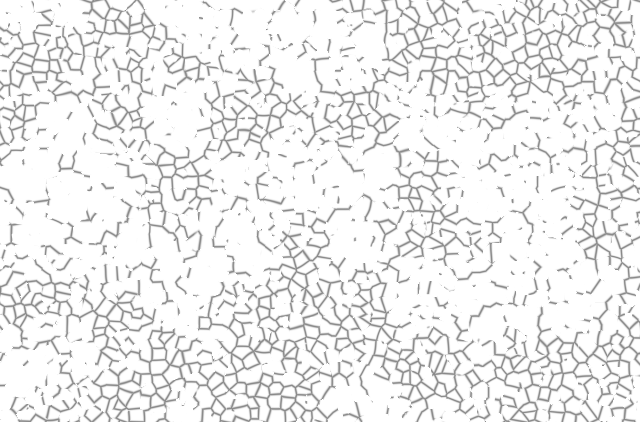
Reproduce this pattern procedurally as a Shadertoy shader.

```glsl
#define FINE_CELLS 36.0     // small grains per canvas height
#define COARSE_CELLS 8.0    // large grains per canvas height
#define JITTER 0.95         // irregularity of the grain centres
#define LINE_SIGMA 0.00185  // softness radius of a line
#define LINE_INK 0.46       // darkness at the line centre
#define WARP_SIZE 0.008     // bending of the lines
#define WARP_FREQ 24.0
#define PATCH_FREQ 7.0      // size of crowded and empty patches
#define PATCH_KEEP 0.7      // share of inner lines in crowded patches
#define BORDER_BONUS 0.55   // extra share for large grain borders
#define BREAK_FREQ 65.0     // length of broken line pieces
#define BREAK_AMOUNT 0.6

vec2 hash2(vec2 p) {
    vec3 q = fract(p.xyx * vec3(0.1031, 0.1030, 0.0973));
    q += dot(q, q.yzx + 33.33);
    return fract((q.xx + q.yz) * q.zy);
}

float valueNoise(vec2 p) {
    vec2 cell = floor(p), f = fract(p);
    f = f * f * (3.0 - 2.0 * f);
    float low = mix(hash2(cell).x, hash2(cell + vec2(1, 0)).x, f.x);
    float high = mix(hash2(cell + vec2(0, 1)).x, hash2(cell + 1.0).x, f.x);
    return mix(low, high, f.y);
}

vec2 grainCentre(vec2 cell) {
    return cell + 0.5 + JITTER * (hash2(cell + 17.0) - 0.5);
}

// Cell whose centre lies nearest to p
vec2 nearestCell(vec2 p) {
    vec2 base = floor(p), best = base;
    float bestDist = 1e9;
    for (int y = -1; y <= 1; y++)
    for (int x = -1; x <= 1; x++) {
        vec2 cell = base + vec2(x, y);
        vec2 offset = grainCentre(cell) - p;
        float dist = dot(offset, offset);
        if (dist < bestDist) {
            bestDist = dist;
            best = cell;
        }
    }
    return best;
}

// Large grain that holds a small grain
vec2 largeGrain(vec2 centre) {
    return nearestCell(centre * COARSE_CELLS / FINE_CELLS + 101.0);
}

float lineInk(vec2 p) {
    vec2 q = p * FINE_CELLS;
    vec2 home = nearestCell(q);
    vec2 homeCentre = grainCentre(home);
    vec2 homeGrain = largeGrain(homeCentre);
    float sigma = max(LINE_SIGMA, 0.6 / iResolution.y);

    // Crowding varies slowly, line breaks vary quickly
    float crowding = smoothstep(0.25, 0.75, valueNoise(p * PATCH_FREQ + 5.0));
    float keep = PATCH_KEEP * crowding;
    float breaks = BREAK_AMOUNT * (valueNoise(p * BREAK_FREQ + 40.0) - 0.5);

    float ink = 0.0;
    for (int y = -2; y <= 2; y++)
    for (int x = -2; x <= 2; x++) {
        if (x == 0 && y == 0) continue;
        vec2 other = home + vec2(x, y);
        vec2 otherCentre = grainCentre(other);

        // Distance to the edge shared by both grains
        vec2 middle = 0.5 * (homeCentre + otherCentre);
        float dist = dot(middle - q, normalize(otherCentre - homeCentre)) / FINE_CELLS;
        if (dist > 4.0 * sigma) continue;

        // Borders of large grains mostly stay, inner edges are sparse
        bool border = any(notEqual(homeGrain, largeGrain(otherCentre)));
        float limit = keep + (border ? BORDER_BONUS : 0.0);
        float rank = hash2(home + other + 300.0).x + breaks;
        float shown = 1.0 - smoothstep(limit - 0.03, limit + 0.03, rank);
        ink = max(ink, shown * exp(-0.5 * dist * dist / (sigma * sigma)));
    }
    return ink;
}

void mainImage(out vec4 fragColor, in vec2 fragCoord) {
    vec2 p = fragCoord / iResolution.y + 2.0;

    // Bend the straight edges
    vec2 bend = vec2(valueNoise(p * WARP_FREQ), valueNoise(p * WARP_FREQ + 71.0));
    p += WARP_SIZE * (bend - 0.5);

    fragColor = vec4(vec3(1.0 - LINE_INK * lineInk(p)), 1.0);
}
```
